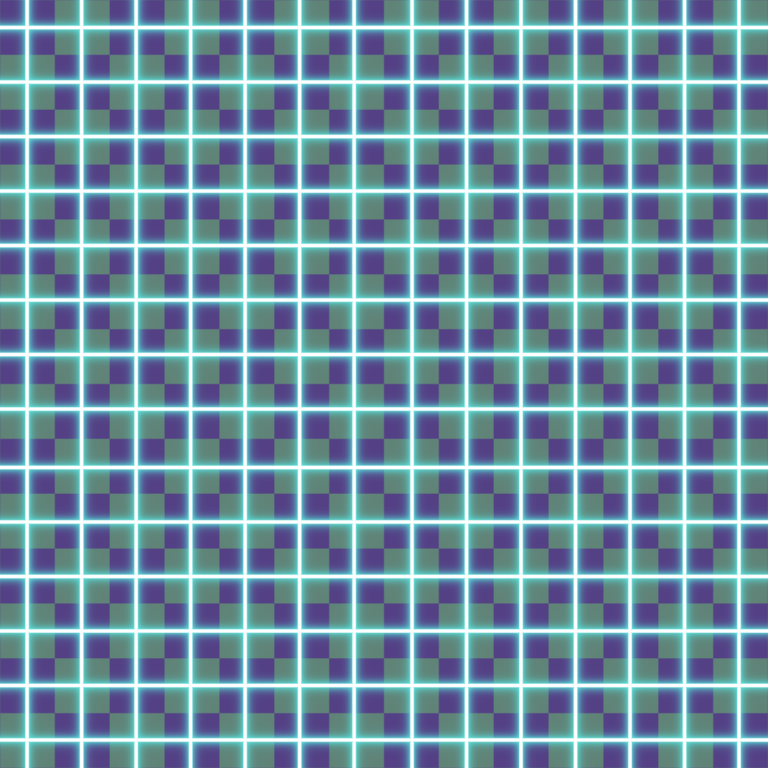
This pattern is drawn by a three.js fragment shader. Its source:

```glsl
// Neon cyan grid glowing over a green and violet checkerboard.
varying vec2 vUv;

const float CELLS = 14.0;        // checks and lines per side, even so it wraps
const float UNIT = 1.0 / 512.0;  // design unit as a fraction of the canvas

const vec3 GREEN = vec3(0.375, 0.515, 0.47);
const vec3 VIOLET = vec3(0.33, 0.25, 0.52);
const vec3 CYAN = vec3(0.34, 0.89, 0.87);
const vec3 WHITE = vec3(1.0);

// Alternates between -1 and 1 per cell, passing softly through 0 at the edges.
vec2 squareWave(vec2 p, float cells, float softness) {
  vec2 cell = floor(p * cells);
  vec2 f = fract(p * cells);
  vec2 edge = min(f, 1.0 - f) / cells;
  return (1.0 - 2.0 * mod(cell, 2.0)) * clamp(edge / softness, 0.0, 1.0);
}

vec3 checker(vec2 p, float cells, vec3 even, vec3 odd) {
  vec2 wave = squareWave(p, cells, 0.5 * UNIT);
  return mix(odd, even, 0.5 + 0.5 * wave.x * wave.y);
}

// Slight line offset that slips back with each line and resets at "jump".
vec2 lineDrift(vec2 index, vec2 jump, vec2 first, vec2 second, float slip) {
  vec2 run = step(jump, index);
  return mix(first, second, run) - slip * (index - jump * run);
}

// Distance, in design units, to the vertical and horizontal line of the cell.
vec2 lineDistance(vec2 p, float cells) {
  vec2 index = floor(p * cells);
  vec2 centre = (index + 0.5) / cells / UNIT;
  vec2 drift = lineDrift(index, vec2(7.0, 6.0), vec2(-0.2, 0.4),
                         vec2(0.4, 1.6), 0.24);
  return abs(p / UNIT - centre - drift);
}

// Halo strength of both lines, screened together where they cross.
float halo(vec2 d, float radius) {
  vec2 g = exp(-pow(d / radius, vec2(1.4)));
  return 1.0 - (1.0 - g.x) * (1.0 - g.y);
}

// Bright centre of the nearest line.
float core(vec2 d, float inner, float outer) {
  return 1.0 - smoothstep(inner, outer, min(d.x, d.y));
}

void main() {
  vec2 d = lineDistance(vUv, CELLS);
  vec3 color = checker(vUv, CELLS, GREEN, VIOLET);
  color = mix(color, CYAN, halo(d, 3.3));
  color = mix(color, WHITE, core(d, 0.5, 1.9));
  gl_FragColor = vec4(color, 1.0);
}
```
